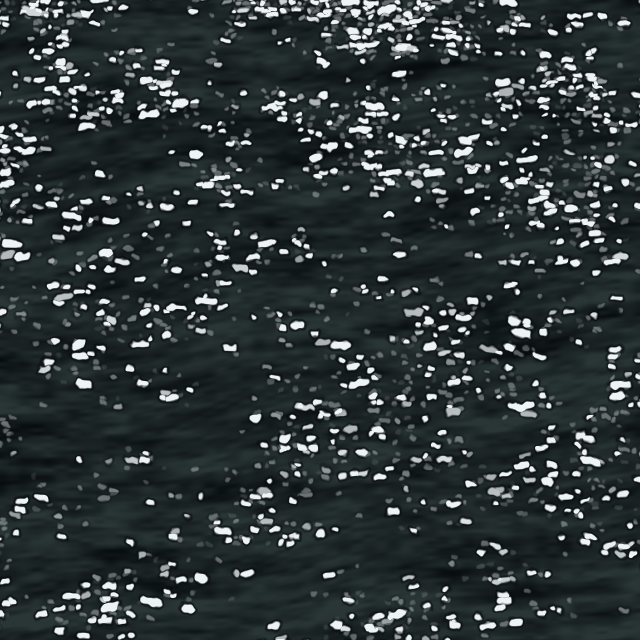
Reproduce this texture procedurally as a WebGL 2 fragment shader.

```glsl
#version 300 es
precision highp float;
// Dark rippled sea with scattered white sun glints, denser toward the top.

uniform vec2 u_resolution;
out vec4 fragColor;

const vec3 TROUGH = vec3(0.028, 0.047, 0.054);
const vec3 CREST  = vec3(0.165, 0.212, 0.210);
const vec3 GLINT  = vec3(0.935, 0.955, 0.965);

float hash(vec2 p, float seed) {
  vec3 q = fract(vec3(p.xyx) * 0.1031 + seed * 0.0713);
  q += dot(q, q.yzx + 33.33);
  return fract((q.x + q.y) * q.z);
}

float noise(vec2 p, float seed) {
  vec2 cell = floor(p), f = fract(p);
  f = f * f * (3.0 - 2.0 * f);
  float low  = mix(hash(cell, seed), hash(cell + vec2(1, 0), seed), f.x);
  float high = mix(hash(cell + vec2(0, 1), seed), hash(cell + 1.0, seed), f.x);
  return mix(low, high, f.y);
}

// Relative number of glints around a point: clumped, rising with height.
float glintDensity(vec2 p) {
  float clump = 0.6 * noise(p * vec2(9.0, 18.0), 1.0)
              + 0.4 * noise(p * vec2(30.0, 48.0), 2.0);
  float rise = 0.75 + 1.4 * smoothstep(0.55, 1.0, p.y) + smoothstep(0.93, 1.0, p.y);
  return 2.0 * smoothstep(0.25, 0.75, clump) * rise;
}

// Signed distance to a slightly tilted horizontal dash with round ends.
float dash(vec2 p, float halfLength, float radius, float tilt) {
  p.y -= tilt * p.x;
  return length(vec2(max(abs(p.x) - halfLength, 0.0), p.y)) - radius;
}

// One cellular layer of dashes; returns (light, dark rim).
// Ranges hold (minimum, maximum) of each random property.
vec2 glintLayer(vec2 p, vec2 cellSize, float chance, vec2 lengths, vec2 radii,
                vec2 brightness, float seed) {
  vec2 home = floor(p / cellSize);
  vec2 result = vec2(0.0);
  for (int j = -1; j <= 1; j++) {
    for (int i = -1; i <= 1; i++) {
      vec2 id = home + vec2(i, j);
      vec2 jitter = vec2(hash(id, seed), hash(id, seed + 1.0));
      vec2 center = (id + mix(vec2(0.12), vec2(0.88), jitter)) * cellSize;
      if (hash(id, seed + 2.0) > chance * glintDensity(center)) continue;

      float stretch = hash(id, seed + 3.0);
      float halfLength = mix(lengths.x, lengths.y, stretch * stretch);
      float radius = mix(radii.x, radii.y, hash(id, seed + 4.0));
      radius *= mix(1.12, 0.9, center.y);
      float tilt = 0.5 * (hash(id, seed + 5.0) - 0.5);
      float level = mix(brightness.x, brightness.y,
                        smoothstep(0.0, 0.55, hash(id, seed + 6.0)));

      float d = dash(p - center, halfLength, radius, tilt);
      float light = level * (1.0 - smoothstep(-0.0019, 0.0019, d));
      float rim = min(level, 1.0) * (1.0 - smoothstep(0.0015, 0.0060, d));
      result = max(result, vec2(light, rim));
    }
  }
  return result;
}

// Height of the water: broad sine swell under fine horizontal streaks.
float ripples(vec2 p) {
  p.y -= 0.09 * p.x + 0.008 * sin(p.x * 11.0 + p.y * 7.0);
  float swell = sin(p.y * 41.0 + 2.5 * sin(p.x * 5.0 + p.y * 13.0))
              + sin(p.y * 67.0 - p.x * 6.0 + 2.0 * sin(p.x * 9.0 - p.y * 17.0));
  float streaks = 0.35 * noise(p * vec2(6.0, 34.0), 11.0)
                + 0.40 * noise(p * vec2(17.0, 82.0), 12.0)
                + 0.25 * noise(p * vec2(52.0, 165.0), 13.0);
  return 0.58 + 1.5 * (streaks - 0.5) + 0.055 * swell;
}

void main() {
  vec2 uv = gl_FragCoord.xy / u_resolution.y;

  // Small warp that makes the glint outlines irregular
  vec2 wobble = vec2(noise(uv * 130.0, 21.0), noise(uv * 130.0, 22.0)) - 0.5;
  vec2 p = uv + 0.0045 * wobble;

  // Small dots, larger clumps and faint flecks
  vec2 dots = glintLayer(p, vec2(0.014, 0.011), 0.145, vec2(0.0004, 0.0065),
                         vec2(0.0029, 0.0043), vec2(0.35, 1.15), 30.0);
  vec2 clumps = glintLayer(p, vec2(0.030, 0.018), 0.105, vec2(0.0020, 0.0115),
                           vec2(0.0037, 0.0062), vec2(0.70, 1.15), 40.0);
  vec2 flecks = glintLayer(p, vec2(0.012, 0.011), 0.17, vec2(0.0003, 0.0030),
                           vec2(0.0026, 0.0038), vec2(0.10, 0.36), 50.0);
  vec2 glints = max(max(dots, clumps), flecks * vec2(1.0, 0.3));

  // Water, darkened around the glints
  vec3 color = mix(TROUGH, CREST, clamp(ripples(uv), 0.0, 1.0));
  color = mix(color, TROUGH, 0.72 * glints.y);
  color = mix(color, GLINT, min(glints.x, 1.0));
  fragColor = vec4(color, 1.0);
}
```
